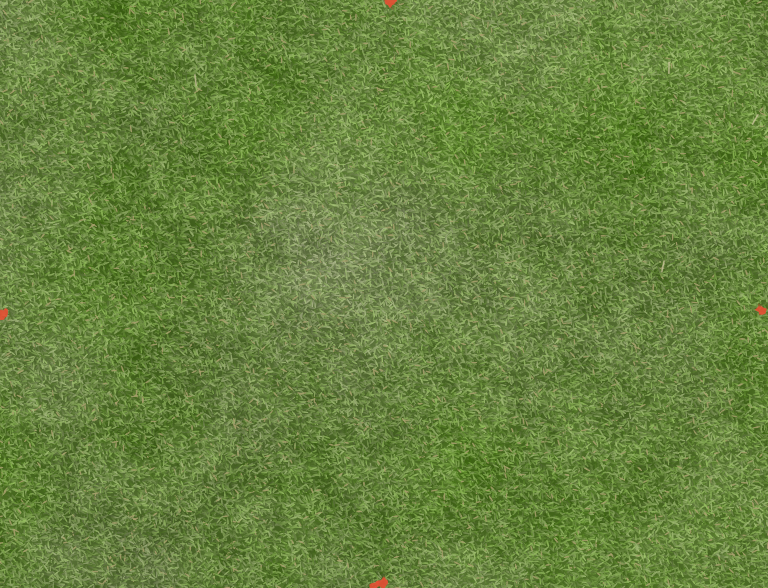
Write a WebGL 2 fragment shader that draws this texture.

```glsl
#version 300 es
precision highp float;

uniform vec2 u_resolution;
out vec4 outColor;

// Lengths are fractions of the canvas height; blade sizes are in cells.
const float BLADE_ROWS = 100.0;
const int BLADE_LAYERS = 4;
const float BLADE_HALF_LENGTH = 0.62;
const float BLADE_HALF_WIDTH = 0.17;
const float BLADE_SOFTNESS = 0.22;
const float BLADE_OPACITY = 0.85;
const float BLADE_LEAN = -0.35;
const float BLADE_SPREAD = 2.7;
const float TONE_MEAN = 0.56;
const float TONE_RANGE = 0.9;
const float GROUND_TONE = 0.12;
const float PATCH_SCALE = 3.2;
const float PATCH_STRENGTH = 0.34;
const float CLUMP_SCALE = 34.0;
const float CLUMP_STRENGTH = 0.26;
const float DRY_BLADE_SHARE = 0.035;
const int TWIG_COUNT = 4;
const int MARK_COUNT = 5;
const float MARK_RADIUS = 0.010;
const float HALF_PI = 1.5708;

const vec3 SHADE_GREEN = vec3(0.27, 0.38, 0.13);
const vec3 LIGHT_GREEN = vec3(0.60, 0.71, 0.42);
const vec3 DRY_SHIFT = vec3(0.06, -0.01, 0.11);
const vec3 STRAW = vec3(0.66, 0.63, 0.43);
const vec3 TWIG = vec3(0.80, 0.77, 0.62);
const vec3 MARK_RED = vec3(0.90, 0.31, 0.20);

float hash(vec2 p) {
    return fract(sin(dot(p, vec2(127.1, 311.7))) * 43758.5453);
}

vec2 hash2(vec2 p) {
    return vec2(hash(p), hash(p + 41.3));
}

float valueNoise(vec2 p) {
    vec2 i = floor(p);
    vec2 f = fract(p);
    f = f * f * (3.0 - 2.0 * f);
    float low = mix(hash(i), hash(i + vec2(1, 0)), f.x);
    float high = mix(hash(i + vec2(0, 1)), hash(i + vec2(1, 1)), f.x);
    return mix(low, high, f.y);
}

float fbm(vec2 p) {
    float sum = 0.0;
    float weight = 0.5;
    for (int i = 0; i < 4; i++) {
        sum += weight * valueNoise(p);
        p = mat2(0.8, 0.6, -0.6, 0.8) * p * 2.1 + 7.7;
        weight *= 0.5;
    }
    return sum / 0.9375;
}

// x: distance across the blade, y: signed position along it (-1 to 1)
vec2 bladeCoords(vec2 q, float angle, float halfLength) {
    vec2 dir = vec2(cos(angle), sin(angle));
    float along = dot(q, dir);
    float nearest = clamp(along, -halfLength, halfLength);
    return vec2(length(q - dir * nearest), nearest / halfLength);
}

float coverage(float dist, float halfWidth, float soft) {
    return 1.0 - smoothstep(halfWidth - 0.5 * soft, halfWidth + 0.5 * soft, dist);
}

vec3 grassColor(float tone, float dryness) {
    return mix(SHADE_GREEN, LIGHT_GREEN, clamp(tone, -0.15, 1.2)) + DRY_SHIFT * dryness;
}

void addBlades(inout vec3 color, vec2 p, float layer, float toneShift, float dryShift) {
    vec2 q = p * BLADE_ROWS * (1.0 + 0.07 * layer) + layer * vec2(17.3, 31.9);
    float soft = max(BLADE_SOFTNESS, BLADE_ROWS / u_resolution.y);
    for (int y = -1; y <= 1; y++) {
        for (int x = -1; x <= 1; x++) {
            vec2 cell = floor(q) + vec2(x, y);
            vec2 seed = cell + layer * 53.0;
            vec2 shape = hash2(seed + 11.7);
            vec2 tint = hash2(seed + 83.1);
            float angle = BLADE_LEAN + BLADE_SPREAD * (shape.x - 0.5);
            float halfLength = BLADE_HALF_LENGTH * mix(0.55, 1.0, shape.y);
            vec2 blade = bladeCoords(q - cell - hash2(seed), angle, halfLength);
            float halfWidth = BLADE_HALF_WIDTH * (1.0 - 0.35 * abs(blade.y));
            float tone = TONE_MEAN + TONE_RANGE * (tint.x - 0.5) + 0.1 * blade.y + toneShift;
            vec3 bladeColor = grassColor(tone, tint.y - 0.5 + dryShift);
            bladeColor = mix(bladeColor, STRAW, step(hash(seed + 5.9), DRY_BLADE_SHARE));
            color = mix(color, bladeColor, BLADE_OPACITY * coverage(blade.x, halfWidth, soft));
        }
    }
}

void main() {
    vec2 p = gl_FragCoord.xy / u_resolution.y;
    vec2 extent = vec2(u_resolution.x / u_resolution.y, 1.0);
    float pixel = 1.0 / u_resolution.y;

    // Broad lawn patches and small clumps
    float patches = fbm(p * PATCH_SCALE + 3.1) - 0.5;
    float clumps = valueNoise(p * CLUMP_SCALE) - 0.5;
    float toneShift = PATCH_STRENGTH * patches + CLUMP_STRENGTH * clumps;
    float dryShift = 1.6 * (fbm(p * PATCH_SCALE + 19.4) - 0.5) + 0.8 * patches;

    // Shaded ground under overlapping blades
    vec3 color = grassColor(GROUND_TONE + toneShift, dryShift);
    for (int i = 0; i < BLADE_LAYERS; i++) {
        addBlades(color, p, float(i), toneShift + 0.03 * (float(i) - 1.5), dryShift);
    }

    // Stray pale twigs
    for (int i = 0; i < TWIG_COUNT; i++) {
        vec2 seed = vec2(float(i), 6.4);
        vec2 twig = bladeCoords(p - hash2(seed) * extent, 6.0 * hash(seed + 2.2), 0.009);
        color = mix(color, TWIG, 0.8 * coverage(twig.x, 0.0013, 1.5 * pixel));
    }

    // Ragged red marks near the middle of each border
    for (int i = 0; i < MARK_COUNT; i++) {
        float angle = HALF_PI * float(min(i, 3));
        vec2 side = vec2(cos(angle), sin(angle));
        float slide = 0.08 * (hash(vec2(float(i), 9.2)) - 0.5);
        vec2 center = 0.5 * extent + 0.5 * extent * side + vec2(-side.y, side.x) * slide;
        center -= side * 0.012 * hash(vec2(float(i), 4.7));
        float ragged = MARK_RADIUS * (0.4 + 0.9 * valueNoise(p * 190.0));
        color = mix(color, MARK_RED, 0.9 * coverage(length(p - center), ragged, 2.0 * pixel));
    }

    outColor = vec4(clamp(color, 0.0, 1.0), 1.0);
}
```
